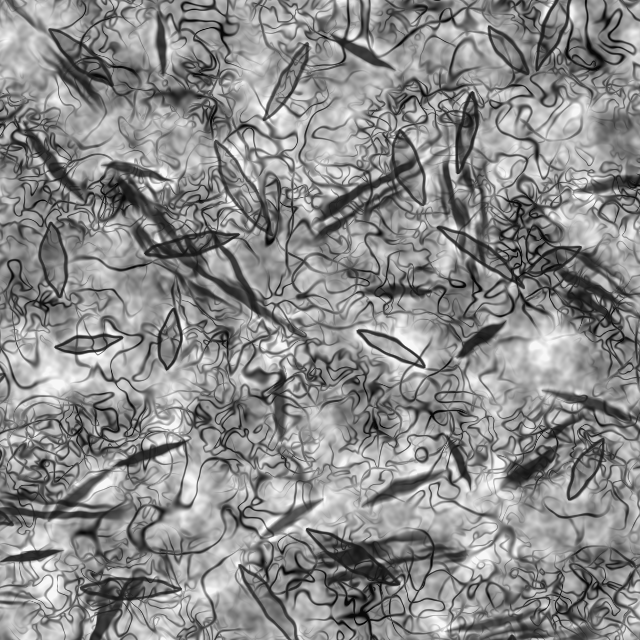
A three.js fragment shader for this texture:

```glsl
varying vec2 vUv;

#define BASE_TONE 0.70
#define DARK_TONE 0.11
#define MOTTLE_CONTRAST 0.30
#define CREASE_DEPTH 0.52
#define HALO_GAIN 0.13
#define NEEDLE_GRID 6.0
#define CELL_GRID 5.0
#define BUNDLE_GRID 3.0
#define LINE_WIDTH 0.0042

vec2 hash2(vec2 p) {
  vec3 q = fract(p.xyx * vec3(0.1031, 0.1030, 0.0973));
  q += dot(q, q.yzx + 33.33);
  return fract((q.xx + q.yz) * q.zy);
}

vec2 turn(vec2 v, float angle) {
  float c = cos(angle), s = sin(angle);
  return vec2(c * v.x + s * v.y, c * v.y - s * v.x);
}

float cornerSlope(vec2 corner, vec2 offset) {
  float angle = 6.2832 * hash2(corner + 57.0).x;
  return dot(vec2(cos(angle), sin(angle)), offset);
}

// Gradient noise, roughly -0.7 to 0.7
float noise(vec2 p) {
  vec2 i = floor(p), f = p - i;
  vec2 u = f * f * f * (f * (f * 6.0 - 15.0) + 10.0);
  vec2 e = vec2(1.0, 0.0);
  float low = mix(cornerSlope(i, f), cornerSlope(i + e, f - e), u.x);
  float high = mix(cornerSlope(i + e.yx, f - e.yx), cornerSlope(i + 1.0, f - 1.0), u.x);
  return mix(low, high, u.y);
}

// Cloudy ground with fairly strong fine octaves
float mottle(vec2 p) {
  float sum = 0.0, gain = 1.0, freq = 6.0;
  for (int i = 0; i < 5; i++) {
    sum += gain * noise(turn(p, float(i)) * freq + 13.0 * float(i));
    gain *= 0.86;
    freq *= 1.95;
  }
  return sum;
}

// Thin wandering lines along the zero level of warped noise
float crease(vec2 p, float freq, float width) {
  vec2 q = p * freq;
  q += 1.2 * vec2(noise(q * 0.6 + 3.0), noise(q * 0.6 + 19.0));
  float strength = smoothstep(-0.22, 0.28, noise(p * 8.0 + freq));
  return strength * (1.0 - smoothstep(0.0, width, abs(noise(q))));
}

// Solid and hollow spindles: x is darkness, y is the bright rim
vec2 needles(vec2 p) {
  vec2 ink = vec2(0.0), home = floor(p * NEEDLE_GRID);
  for (int j = -1; j <= 1; j++) for (int i = -1; i <= 1; i++) {
    vec2 id = home + vec2(i, j);
    vec2 place = hash2(id + 11.0), form = hash2(id + 83.0), kind = hash2(id + 151.0);
    vec2 q = turn(p - (id + 0.15 + 0.7 * place) / NEEDLE_GRID, 3.1416 * form.x);
    float halfLength = mix(0.045, 0.088, form.y);
    float hollow = step(0.48, kind.x);
    float halfWidth = mix(0.0055, 0.0105, kind.y) * (1.0 + 0.9 * hollow);
    q.y += (kind.y - 0.5) * 2.5 * q.x * q.x;
    float t = q.x / halfLength;
    float d = abs(q.y) - halfWidth * (1.0 - t * t) + max(0.0, abs(q.x) - halfLength);
    float soft = mix(0.0018, 0.005, place.x * place.x);
    float solid = 1.0 - smoothstep(-soft, soft, d);
    float outline = 1.0 - smoothstep(0.0008, LINE_WIDTH, abs(d));
    float present = step(kind.x, 0.92);
    float dark = present * mix(solid, max(outline, 0.22 * solid), hollow);
    float rim = present * smoothstep(0.001, 0.005, d) * (1.0 - smoothstep(0.005, 0.014, d));
    ink = max(ink, vec2(dark * mix(0.75, 1.0, place.y), rim));
  }
  return ink;
}

// Rounded bodies with a wobbly, uneven wall: x is wall, y is signed fill
vec2 cells(vec2 p) {
  vec2 ink = vec2(0.0), home = floor(p * CELL_GRID);
  for (int j = -1; j <= 1; j++) for (int i = -1; i <= 1; i++) {
    vec2 id = home + vec2(i, j);
    vec2 place = hash2(id + 211.0), form = hash2(id + 307.0);
    vec2 q = turn(p - (id + 0.2 + 0.6 * place) / CELL_GRID, 3.1416 * form.y);
    float radius = mix(0.04, 0.085, form.x);
    float d = length(q * vec2(1.0, 1.2)) - radius + 0.022 * noise(p * 20.0 + id);
    float wall = 1.0 - smoothstep(0.0006, LINE_WIDTH, abs(d));
    wall *= smoothstep(-0.35, 0.3, noise(p * 14.0 + 41.0));
    ink.x = max(ink.x, wall);
    ink.y += (form.y - 0.55) * (1.0 - smoothstep(-0.008, 0.004, d));
  }
  return ink;
}

// Dense streaky clumps of fibre
float bundles(vec2 p) {
  float dark = 0.0;
  vec2 home = floor(p * BUNDLE_GRID);
  for (int j = -1; j <= 1; j++) for (int i = -1; i <= 1; i++) {
    vec2 id = home + vec2(i, j);
    vec2 place = hash2(id + 401.0), form = hash2(id + 503.0);
    vec2 q = turn(p - (id + place) / BUNDLE_GRID, 3.1416 * form.x);
    float body = length(q / vec2(0.14, mix(0.022, 0.046, form.y)));
    body += 0.7 * noise(p * 18.0 + id);
    float streak = smoothstep(-0.2, 0.22, noise(q * vec2(11.0, 85.0) + id * 7.0));
    dark = max(dark, streak * (1.0 - smoothstep(0.55, 1.15, body)));
  }
  return dark;
}

void main() {
  vec2 wobble = vec2(noise(vUv * 38.0), noise(vUv * 38.0 + 71.0));
  vec2 p = vUv + 0.005 * wobble;

  // Ground, bodies and wrinkles
  vec2 cell = cells(p);
  float tone = BASE_TONE + MOTTLE_CONTRAST * mottle(p) + 0.12 * cell.y;
  float lines = max(crease(p, 15.0, 0.075), crease(p + 5.0, 31.0, 0.13));
  lines = max(lines, 0.8 * crease(p + 9.0, 54.0, 0.19));
  tone -= CREASE_DEPTH * max(lines, 0.8 * cell.x);

  // Fibres and spindles lie on top
  vec2 spindle = needles(p);
  float grain = 0.07 * noise(vUv * 90.0);
  tone = mix(tone, DARK_TONE + grain, 0.88 * bundles(p));
  tone += HALO_GAIN * spindle.y;
  tone = mix(tone, DARK_TONE + grain, 0.93 * spindle.x);

  gl_FragColor = vec4(vec3(clamp(tone, 0.03, 0.97)), 1.0);
}
```
